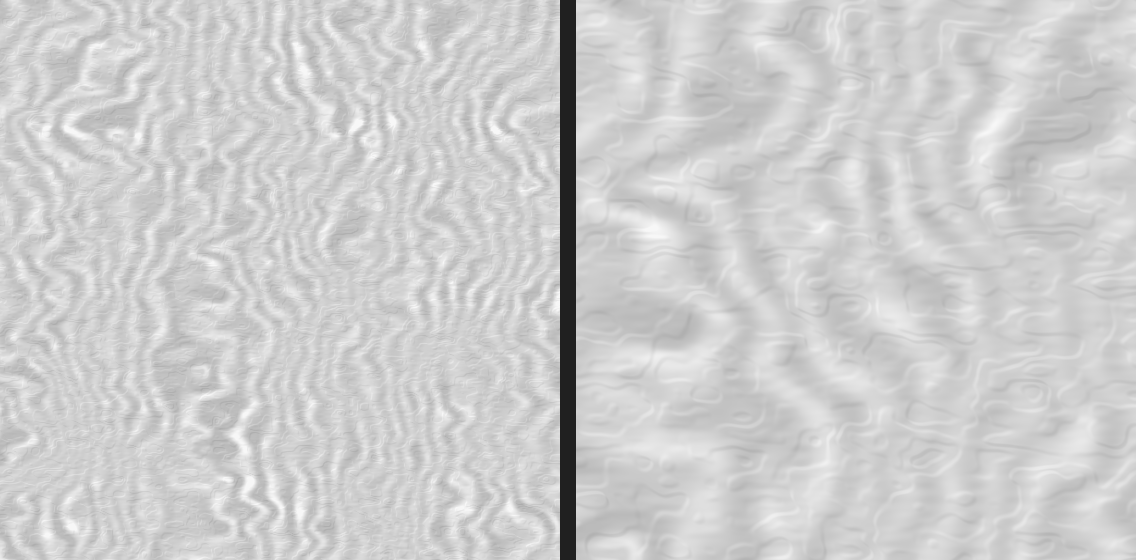
Left, the full canvas; right, a detail of the centre.
Write a three.js fragment shader that draws this texture.

```glsl
varying vec2 vUv;

float hash(vec2 p) {
  vec3 q = fract(p.xyx * 0.1031);
  q += dot(q, q.yzx + 33.33);
  return fract((q.x + q.y) * q.z);
}

float noise(vec2 p) {
  vec2 cell = floor(p);
  vec2 f = fract(p);
  f = f * f * (3.0 - 2.0 * f);
  float low = mix(hash(cell), hash(cell + vec2(1.0, 0.0)), f.x);
  float high = mix(hash(cell + vec2(0.0, 1.0)), hash(cell + 1.0), f.x);
  return mix(low, high, f.y);
}

// Upright bands, bent by broad swells and broken by short kinks
float bandPhase(vec2 p) {
  float swell = 4.2 * noise(p * vec2(5.0, 5.5) + 3.7);
  float bend = 1.6 * noise(p * vec2(10.0, 14.0) + 17.3);
  float kink = 0.9 * noise(p * vec2(25.0, 36.0) + 41.9);
  return 24.0 * p.x + swell + bend + kink;
}

// Small stepped plates, wider than tall, with a fine grain on top
float plateHeight(vec2 p) {
  float level = 2.6 * noise(p * vec2(46.0, 76.0) + 5.1)
    + 1.0 * noise(p * vec2(100.0, 150.0) + 63.4)
    + 0.6 * bandPhase(p);
  float plates = floor(level) + smoothstep(0.32, 0.68, fract(level));
  return plates + 0.85 * noise(p * vec2(95.0, 230.0) + 29.6);
}

void main() {
  vec2 p = vUv;

  // Steep phase means crowded bands, which fade; shallow phase means calm pools
  vec2 dx = vec2(0.012, 0.0);
  vec2 dy = dx.yx;
  float slope = length(vec2(
    bandPhase(p + dx) - bandPhase(p - dx),
    bandPhase(p + dy) - bandPhase(p - dy))) / 0.024;
  float fade = 1.0 - 0.8 * smoothstep(18.0, 56.0, slope);
  float calm = 1.0 - smoothstep(5.0, 15.0, slope);
  fade *= mix(0.3, 1.35, noise(p * vec2(9.0, 10.0) + 71.2));
  fade *= mix(0.5, 1.5, noise(p * vec2(24.0, 38.0) + 13.8));

  // Bands with level troughs and streaked crests
  float wave = sin(6.2832 * bandPhase(p));
  wave = mix(wave, -1.0, 0.4 * calm);
  float streak = mix(0.3, 1.7, noise(p * vec2(26.0, 80.0) + 87.5));
  float band = wave > 0.0 ? 0.092 * wave * streak : 0.085 * wave;
  float shade = max(0.812 + band * fade, 0.735);

  // Relief lit from the upper left
  vec2 light = vec2(-0.0008, 0.0010);
  float relief = plateHeight(p - light) - plateHeight(p + light);
  shade += 0.05 * clamp(relief, -1.2, 1.2);

  gl_FragColor = vec4(vec3(clamp(shade, 0.66, 0.97)), 1.0);
}
```
